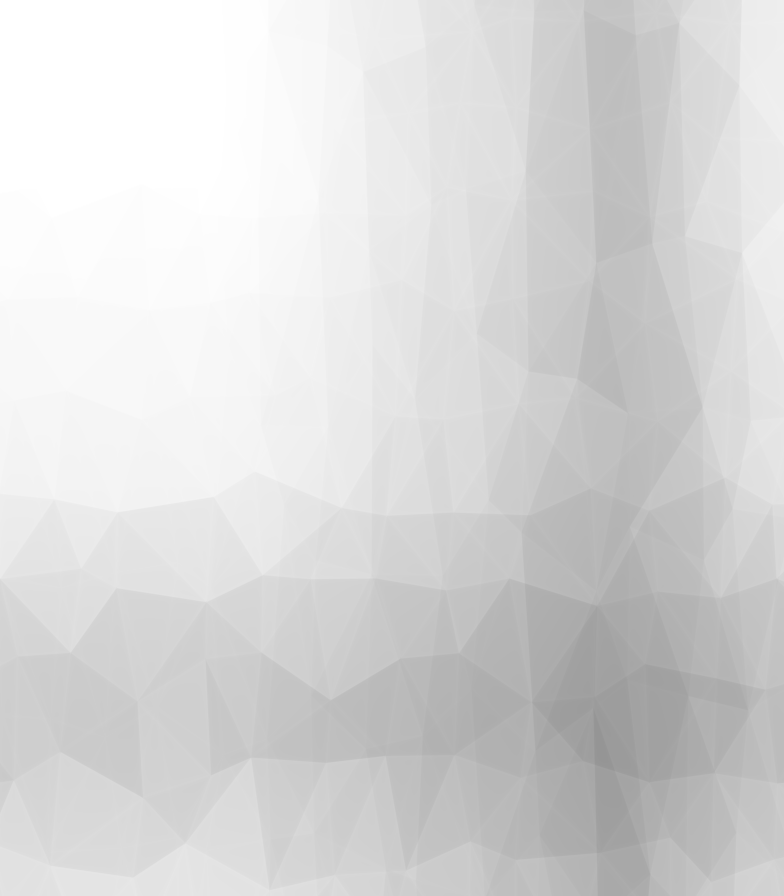
A Shadertoy shader for this background:

```glsl
// Pale low-poly backdrop: two faceted meshes shade a soft dark column and a dark lower band.

#define BAND_CELLS vec2(12.0, 9.6)    // mesh that carries the horizontal band
#define COLUMN_CELLS vec2(15.0, 5.4)  // taller mesh that carries the column
#define BAND_OFFSET vec2(0.0, 0.34)
#define COLUMN_OFFSET vec2(0.2, 0.1)
#define JITTER 0.29                   // vertex scatter, in cells
#define FLATNESS 0.75                 // 0 = smooth gradient, 1 = flat facets
#define FACET_VARIATION 0.09
#define EDGE_GLOW 0.010
#define EDGE_WIDTH 0.0022             // in canvas heights

vec2 hash22(vec2 p) {
    vec3 q = fract(vec3(p.xyx) * vec3(0.1031, 0.1030, 0.0973));
    q += dot(q, q.yzx + 33.33);
    return fract((q.xx + q.yz) * q.zy);
}

// Scattered grid vertex, scaled to the canvas
vec2 meshVertex(vec2 id, vec2 cells, vec2 offset, float seed) {
    vec2 scatter = JITTER * (2.0 * hash22(id + seed) - 1.0);
    return (id + offset + scatter) / cells * iResolution.xy;
}

// Signed distance to the line a-b, positive on its left
float edgeDistance(vec2 p, vec2 a, vec2 b) {
    vec2 e = b - a, r = p - a;
    return (e.x * r.y - e.y * r.x) / max(length(e), 1e-4);
}

// Adds one triangle: xy = sample place, z = random tone, w = coverage
void addFacet(vec2 p, vec2 a, vec2 b, vec2 c, float tone,
              inout vec4 sum, inout float inside) {
    float d = min(edgeDistance(p, a, b),
              min(edgeDistance(p, b, c), edgeDistance(p, c, a)));
    float coverage = smoothstep(-0.8, 0.8, d);
    vec2 place = mix(p, (a + b + c) / 3.0, FLATNESS) / iResolution.xy;
    sum += coverage * vec4(place, tone, 1.0);
    inside = max(inside, d);
}

// Returns xy = sample place, z = random tone, w = edge glow
vec4 facetMesh(vec2 p, vec2 cells, vec2 offset, float seed) {
    vec2 home = floor(p / iResolution.xy * cells - offset);
    vec4 sum = vec4(p / iResolution.xy, 0.5, 1.0) * 1e-4;
    float inside = 0.0;
    for (int j = -1; j <= 1; j++)
    for (int i = -1; i <= 1; i++) {
        vec2 id = home + vec2(i, j);
        vec2 a = meshVertex(id, cells, offset, seed);
        vec2 b = meshVertex(id + vec2(1, 0), cells, offset, seed);
        vec2 c = meshVertex(id + vec2(1, 1), cells, offset, seed);
        vec2 d = meshVertex(id + vec2(0, 1), cells, offset, seed);
        vec2 tone = hash22(id + seed + 57.0);
        // Split each cell along its shorter diagonal
        vec2 toCells = cells / iResolution.xy;
        if (length((c - a) * toCells) < length((d - b) * toCells)) {
            addFacet(p, a, b, c, tone.x, sum, inside);
            addFacet(p, a, c, d, tone.y, sum, inside);
        } else {
            addFacet(p, a, b, d, tone.x, sum, inside);
            addFacet(p, b, c, d, tone.y, sum, inside);
        }
    }
    float glow = exp(-inside / (EDGE_WIDTH * iResolution.y));
    return vec4(sum.xyz / sum.w, glow);
}

// Darkness across the canvas: a broad slope with a narrow core
float columnShade(float x) {
    float slope = 0.15 * smoothstep(0.26, 0.73, x)
                * (1.0 - 0.6 * smoothstep(0.86, 1.02, x));
    float core = (x - 0.785) / 0.055;
    return slope + 0.09 * exp(-0.5 * core * core);
}

// Darkness down the canvas: deepest near the lower fifth
float bandShade(float y) {
    float depth = 1.0 - y;
    return 0.035 * smoothstep(0.15, 0.50, depth)
         + 0.175 * smoothstep(0.46, 0.83, depth)
         - 0.100 * smoothstep(0.80, 1.02, depth);
}

float variation(float tone) {
    return 1.0 + FACET_VARIATION * (2.0 * tone - 1.0);
}

void mainImage(out vec4 fragColor, in vec2 fragCoord) {
    vec4 band = facetMesh(fragCoord, BAND_CELLS, BAND_OFFSET, 11.0);
    vec4 column = facetMesh(fragCoord, COLUMN_CELLS, COLUMN_OFFSET, 83.0);

    // Both shades multiply, so they deepen where they cross
    float bandLight = 1.0 - bandShade(band.y) * variation(band.z);
    float columnLight = 1.0 - columnShade(column.x) * variation(column.z);
    float grey = bandLight * columnLight;

    // Faint light bevels along the facet edges
    grey += EDGE_GLOW * (band.w + 0.5 * column.w) * smoothstep(1.0, 0.85, grey);
    fragColor = vec4(vec3(clamp(grey, 0.0, 1.0)), 1.0);
}
```
